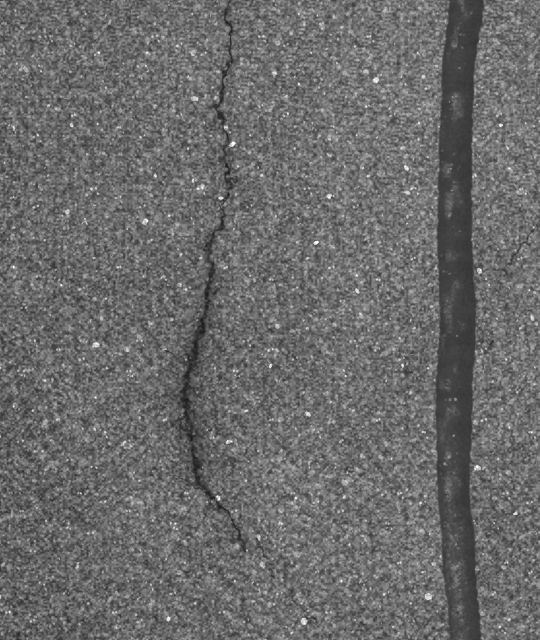
Write a Shadertoy shader that draws this texture.

```glsl
float hash(vec2 p) {
    return fract(sin(dot(p, vec2(127.1, 311.7))) * 43758.5453);
}

vec2 hash2(vec2 p) {
    return vec2(hash(p), hash(p + 57.3));
}

float noise(vec2 p) {
    vec2 i = floor(p), f = fract(p);
    f = f * f * (3.0 - 2.0 * f);
    return mix(mix(hash(i), hash(i + vec2(1, 0)), f.x),
               mix(hash(i + vec2(0, 1)), hash(i + vec2(1, 1)), f.x), f.y);
}

// Scattered angular stones; a higher rarity leaves fewer bright ones.
float stones(vec2 p, float scale, float size, float rarity) {
    vec2 q = p * scale, id = floor(q), f = fract(q);
    float soft = 0.7 * scale / iResolution.y, light = 0.0;
    for (int j = -1; j <= 1; j++)
    for (int i = -1; i <= 1; i++) {
        vec2 cell = vec2(i, j), place = hash2(id + cell), kind = hash2(id + cell + 19.7);
        vec2 d = cell + place - f;
        float c = cos(6.28 * kind.x), s = sin(6.28 * kind.x);
        d = abs(mat2(c, s, -s, c) * d) * vec2(1.0, 1.0 + 0.8 * place.y);
        float radius = size * (0.5 + 0.5 * kind.y);
        float shape = max(d.x, 0.5 * d.x + 0.87 * d.y);
        float cover = 1.0 - smoothstep(radius - soft, radius + soft, shape);
        light = max(light, cover * pow(hash(id + cell + 83.1), rarity));
    }
    return light;
}

float segment(vec2 p, vec2 a, vec2 b) {
    vec2 ab = b - a;
    return length(p - a - ab * clamp(dot(p - a, ab) / dot(ab, ab), 0.0, 1.0));
}

float crackDistance(vec2 p) {
    vec2 path[16] = vec2[](
        vec2(0.357, 1.01), vec2(0.358, 0.896), vec2(0.341, 0.831), vec2(0.354, 0.766),
        vec2(0.359, 0.720), vec2(0.345, 0.655), vec2(0.326, 0.609), vec2(0.332, 0.551),
        vec2(0.313, 0.486), vec2(0.300, 0.440), vec2(0.289, 0.388), vec2(0.299, 0.323),
        vec2(0.310, 0.251), vec2(0.341, 0.219), vec2(0.365, 0.186), vec2(0.380, 0.141));
    float d = 1.0;
    for (int i = 0; i < 15; i++) d = min(d, segment(p, path[i], path[i + 1]));
    return d;
}

float hairlineDistance(vec2 p) {
    float d = segment(p, vec2(0.402, 0.165), vec2(0.425, 0.100));
    d = min(d, segment(p, vec2(0.425, 0.100), vec2(0.492, 0.030)));
    d = min(d, segment(p, vec2(0.845, 0.660), vec2(0.818, 0.616)));
    d = min(d, segment(p, vec2(0.818, 0.616), vec2(0.795, 0.575)));
    d = min(d, segment(p, vec2(0.750, 0.471), vec2(0.770, 0.465)));
    d = min(d, segment(p, vec2(0.250, 0.450), vec2(0.298, 0.438)));
    d = min(d, segment(p, vec2(0.354, 0.735), vec2(0.373, 0.702)));
    return min(d, segment(p, vec2(0.265, 0.258), vec2(0.312, 0.240)));
}

// Left and right sides of the sealed strip at a height.
vec2 stripSides(float y) {
    vec2 sides[9] = vec2[](
        vec2(0.703, 0.751), vec2(0.692, 0.743), vec2(0.683, 0.734),
        vec2(0.681, 0.738), vec2(0.687, 0.744), vec2(0.684, 0.738),
        vec2(0.686, 0.737), vec2(0.690, 0.741), vec2(0.702, 0.755));
    float t = clamp(y, 0.0, 0.999) * 8.0;
    int i = int(t);
    return mix(sides[i], sides[i + 1], smoothstep(0.0, 1.0, fract(t)));
}

void mainImage(out vec4 fragColor, in vec2 fragCoord) {
    vec2 p = fragCoord / iResolution.y;

    // Asphalt: broad lighting, fine grain, then stones
    float tone = 0.37 + 0.04 * smoothstep(0.0, 0.5, p.x) + 0.025 * (p.y - 0.5);
    tone += 0.05 * (noise(p * 9.0) - 0.5);
    tone += 0.26 * (noise(p * 330.0) - 0.5) + 0.13 * (noise(p * 140.0 + 31.0) - 0.5);
    tone += 0.13 * stones(p, 105.0, 0.48, 1.3);
    tone += 0.24 * stones(p + 3.1, 150.0, 0.44, 5.0);
    tone += 0.42 * stones(p + 7.7, 210.0, 0.42, 11.0);
    tone += 0.55 * stones(p + 5.3, 52.0, 0.30, 18.0);

    // Ragged crack with a dirty halo, widest in the lower middle
    vec2 ragged = p + 0.014 * (vec2(noise(p * 65.0), noise(p * 65.0 + 40.0)) - 0.5)
                    + 0.007 * (vec2(noise(p * 170.0), noise(p * 170.0 + 90.0)) - 0.5);
    float crack = crackDistance(ragged);
    float wide = smoothstep(0.18, 0.30, p.y) * (1.0 - smoothstep(0.42, 0.66, p.y));
    float core = 1.0 - smoothstep(0.0008, 0.004 + 0.004 * wide, crack);
    float halo = exp(-crack / (0.007 + 0.013 * wide));
    tone *= 1.0 - (0.25 + 0.13 * wide) * halo;
    tone *= 1.0 - core * (0.25 + 0.3 * noise(p * 85.0 + 12.0));
    float hairline = 1.0 - smoothstep(0.0005, 0.0030, hairlineDistance(ragged));
    tone *= 1.0 - 0.38 * hairline * smoothstep(0.2, 0.6, noise(p * 50.0));

    // Dark strip, with stones showing through its worn lane
    vec2 sides = stripSides(p.y) + 0.003 * (noise(p * 110.0) - 0.5);
    float inside = smoothstep(-0.002, 0.002, p.x - sides.x)
                 * smoothstep(-0.002, 0.002, sides.y - p.x);
    float across = (p.x - sides.x) / (sides.y - sides.x);
    float lane = exp(-pow((across - 0.38) / 0.27, 2.0));
    float worn = 0.55 * smoothstep(0.5, 0.85, noise(p * vec2(90.0, 45.0)));
    worn = lane * (worn + 0.3 * (1.0 - smoothstep(0.08, 0.4, p.y)));
    float sealant = 0.225 + 0.03 * (noise(p * vec2(25.0, 60.0)) - 0.5)
                  + 0.03 * (noise(p * 300.0) - 0.5) + 0.03 * lane;
    sealant += 0.5 * lane * stones(p + 2.9, 120.0, 0.34, 12.0);
    tone = mix(tone, mix(sealant, tone, worn), inside * 0.96);

    fragColor = vec4(vec3(clamp(tone, 0.0, 1.0)), 1.0);
}
```
